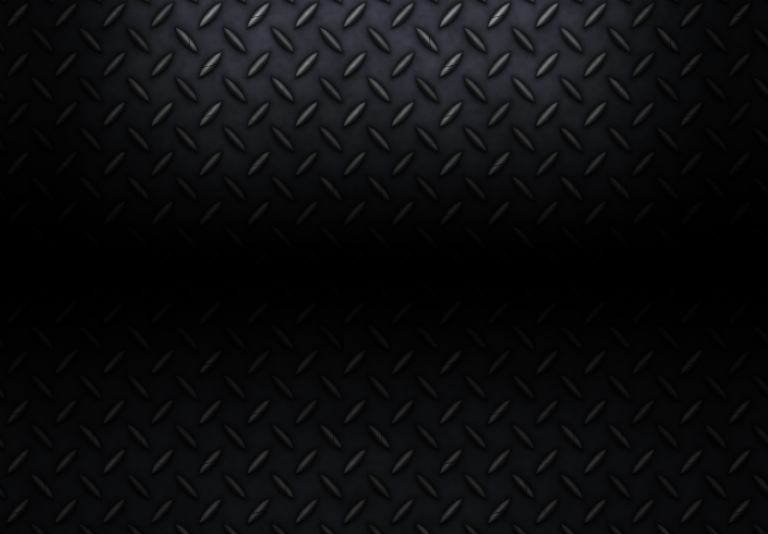
A Shadertoy shader for this texture:

```glsl
// Dark steel tread plate with alternating slanted lozenges, lit from above and fading at mid height.
#define CELL vec2(0.0901, 0.0929)   // repeat size, in canvas heights
#define ORIGIN vec2(0.0337, 0.9722) // centre of one rising tread
#define HALF_LENGTH 0.0300
#define HALF_WIDTH 0.0088
#define EDGE_SOFTNESS 0.0024
#define SHADOW_REACH 0.0052
#define WEAR_PERIOD 5.0             // treads before the wear recurs
#define FLOOR_COLOR vec3(0.212, 0.224, 0.258)
#define TREAD_COLOR vec3(0.460, 0.465, 0.475)
#define LOWER_LIGHT 0.31

float hash(vec2 p) {
    vec3 q = fract(vec3(p.xyx) * 0.1031);
    q += dot(q, q.yzx + 33.33);
    return fract((q.x + q.y) * q.z);
}

float noise(vec2 p) {
    vec2 i = floor(p), f = fract(p);
    f = f * f * (3.0 - 2.0 * f);
    return mix(mix(hash(i), hash(i + vec2(1, 0)), f.x),
               mix(hash(i + vec2(0, 1)), hash(i + vec2(1, 1)), f.x), f.y);
}

float fbm(vec2 p) {
    float sum = 0.0, gain = 0.5;
    for (int i = 0; i < 4; i++) {
        sum += gain * noise(p);
        p = p * 2.03 + 17.0;
        gain *= 0.5;
    }
    return sum;
}

// Signed distance to a pointed lens standing along y
float lens(vec2 p) {
    p = abs(p);
    float radius = (HALF_LENGTH * HALF_LENGTH + HALF_WIDTH * HALF_WIDTH) / (2.0 * HALF_WIDTH);
    float offset = radius - HALF_WIDTH;
    return (p.y - HALF_LENGTH) * offset > p.x * HALF_LENGTH
        ? length(p - vec2(0.0, HALF_LENGTH))
        : length(p + vec2(offset, 0.0)) - radius;
}

// Overhead glow on the upper half, faint reflection on the lower half
float plateLight(vec2 uv) {
    float side = abs(uv.x - 0.5);
    float upper = pow(smoothstep(0.48, 1.0, uv.y), 1.15)
                * mix(1.0, 0.15, smoothstep(0.17, 0.45, side));
    float lower = LOWER_LIGHT * (1.0 - smoothstep(0.08, 0.5, uv.y))
                * mix(1.0, 0.5, smoothstep(0.1, 0.5, side));
    return upper + lower;
}

void mainImage(out vec4 fragColor, in vec2 fragCoord) {
    vec2 uv = fragCoord / iResolution.xy;
    vec2 p = fragCoord / iResolution.y;
    float soft = max(EDGE_SOFTNESS, 1.0 / iResolution.y);
    float light = plateLight(uv);

    // Smudged floor with fine grain
    float smudge = fbm(p * 14.0);
    float grain = fbm(p * 90.0);
    vec3 color = FLOOR_COLOR * light * (0.62 + 0.5 * smudge + 0.3 * grain);

    // Rising treads, then falling treads half a cell away
    for (int k = 0; k < 2; k++) {
        float falling = float(k);
        vec2 grid = (p - ORIGIN) / CELL + 0.5 * falling;
        vec2 id = floor(grid + 0.5);
        vec2 local = (grid - id) * CELL;
        vec2 axis = vec2(mix(0.67, -0.67, falling), 0.742);
        vec2 side = vec2(axis.y, -axis.x);
        vec2 q = vec2(dot(local, side), dot(local, axis));
        float d = lens(q);

        // Contact shadow, heavier below the tread
        vec2 drop = vec2(0.0, -0.003);
        float shadow = lens(q - vec2(dot(drop, side), dot(drop, axis)));
        color *= 1.0 - 0.72 * exp(-max(min(d, shadow), 0.0) / SHADOW_REACH);

        // Rounded face: bright ridge, dark flanks, dim tips
        float across = q.x / HALF_WIDTH + mix(0.15, -0.2, falling);
        float along = q.y / HALF_LENGTH;
        float ridge = exp(-4.0 * across * across) * (1.0 - 0.5 * along * along);

        // Worn brightness and an occasional scratch
        vec2 wearId = mod(id, WEAR_PERIOD) + 11.0 * falling;
        float wear = hash(wearId + 3.7);
        float scratch = step(0.85, wear) * smoothstep(0.1, 0.0, abs(along - across * 0.4 + 0.2));
        float shine = (0.22 + 0.95 * ridge) * (0.78 + 0.35 * wear) * (0.8 + 0.4 * grain);
        shine *= mix(1.0, 0.76, falling) * (1.0 - 0.45 * scratch);

        vec3 face = TREAD_COLOR * pow(light, 0.8) * shine;
        color = mix(color, face, smoothstep(soft, -soft, d));
    }

    fragColor = vec4(color + 0.004 * light, 1.0);
}
```
